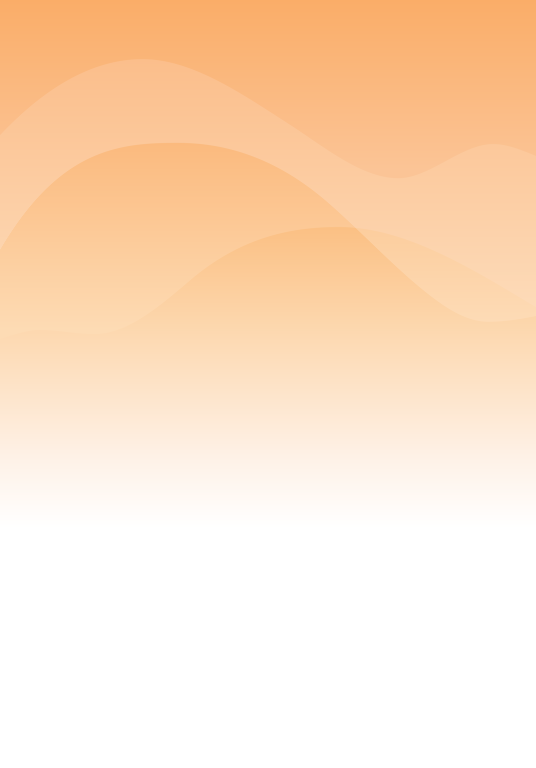
Write a WebGL 1 fragment shader that draws this background.

```glsl
precision highp float;
// Overlapping translucent orange hills that fade down into white.

#define SKY_TOP vec3(0.980, 0.678, 0.408)
#define SKY_LOW vec3(0.984, 0.769, 0.588)
#define HAZE_TOP vec3(0.984, 0.745, 0.545)
#define HAZE_LOW vec3(0.992, 0.871, 0.745)
#define HILL_TOP vec3(0.984, 0.729, 0.494)
#define HILL_LOW vec3(0.992, 0.859, 0.706)
#define SLOPE_TOP vec3(0.988, 0.804, 0.616)
#define SLOPE_LOW vec3(0.992, 0.859, 0.714)
#define VALLEY_TOP vec3(0.984, 0.753, 0.518)
#define VALLEY_MID vec3(0.990, 0.843, 0.680)
#define VALLEY_LOW vec3(0.996, 0.945, 0.902)
#define EDGE_PIXELS 1.4

uniform vec2 u_resolution;

// Linear 0..1 progress from height "top" down to height "low".
float descent(float y, float top, float low) {
  return clamp((top - y) / (top - low), 0.0, 1.0);
}

// Cubic Hermite arc between two knots, each (x, height, slope).
float arc(float x, vec3 a, vec3 b) {
  float span = b.x - a.x;
  float t = clamp((x - a.x) / span, 0.0, 1.0);
  float s = 1.0 - t;
  return mix(a.y, b.y, t * t * (3.0 - 2.0 * t))
       + span * t * s * (a.z * s - b.z * t);
}

// Smooth ridge line through six knots.
float ridge(float x, vec3 a, vec3 b, vec3 c, vec3 d, vec3 e, vec3 f) {
  if (x < b.x) return arc(x, a, b);
  if (x < c.x) return arc(x, b, c);
  if (x < d.x) return arc(x, c, d);
  if (x < e.x) return arc(x, d, e);
  return arc(x, e, f);
}

// Coverage of the area under a ridge, with a smoothed edge.
float below(float y, float height) {
  float softness = EDGE_PIXELS / u_resolution.y;
  return smoothstep(-0.5, 0.5, (height - y) / softness);
}

// The valley colour carries on into the white lower half.
vec3 valleyColor(float y) {
  vec3 color = mix(VALLEY_TOP, VALLEY_MID, descent(y, 0.703, 0.575));
  color = mix(color, VALLEY_LOW, descent(y, 0.575, 0.406));
  return mix(color, vec3(1.0), descent(y, 0.406, 0.3125));
}

void main() {
  vec2 uv = gl_FragCoord.xy / u_resolution;

  // Ridge lines, from far to near
  float farRidge = ridge(uv.x,
    vec3(0.0, 0.824, 0.74), vec3(0.266, 0.923, 0.0), vec3(0.539, 0.8385, -0.45),
    vec3(0.743, 0.768, 0.0), vec3(0.920, 0.8125, 0.0), vec3(1.0, 0.797, -0.28));
  float midRidge = ridge(uv.x,
    vec3(0.0, 0.6745, 1.19), vec3(0.331, 0.814, 0.0), vec3(0.613, 0.7355, -0.61),
    vec3(0.818, 0.607, -0.5), vec3(0.911, 0.581, 0.0), vec3(1.0, 0.5885, 0.14));
  float nearRidge = ridge(uv.x,
    vec3(0.0, 0.5586, 0.21), vec3(0.0743, 0.5703, 0.0), vec3(0.1766, 0.565, 0.0),
    vec3(0.353, 0.634, 0.60), vec3(0.632, 0.7044, 0.0), vec3(1.0, 0.600, -0.42));

  float inFar = below(uv.y, farRidge);
  float inMid = below(uv.y, midRidge);
  float inNear = below(uv.y, nearRidge);

  // Vertical gradient of each layer
  vec3 sky = mix(SKY_TOP, SKY_LOW, descent(uv.y, 1.0, 0.779));
  vec3 haze = mix(HAZE_TOP, HAZE_LOW, descent(uv.y, 0.923, 0.56));
  vec3 hill = mix(HILL_TOP, HILL_LOW, descent(uv.y, 0.814, 0.57));
  vec3 slope = mix(SLOPE_TOP, SLOPE_LOW, descent(uv.y, 0.704, 0.58));

  // Layers; the mid ridge stays visible through the near one
  vec3 color = mix(sky, haze, inFar);
  color = mix(color, hill, inMid);
  color = mix(color, mix(slope, valleyColor(uv.y), inMid), inNear);
  gl_FragColor = vec4(color, 1.0);
}
```
